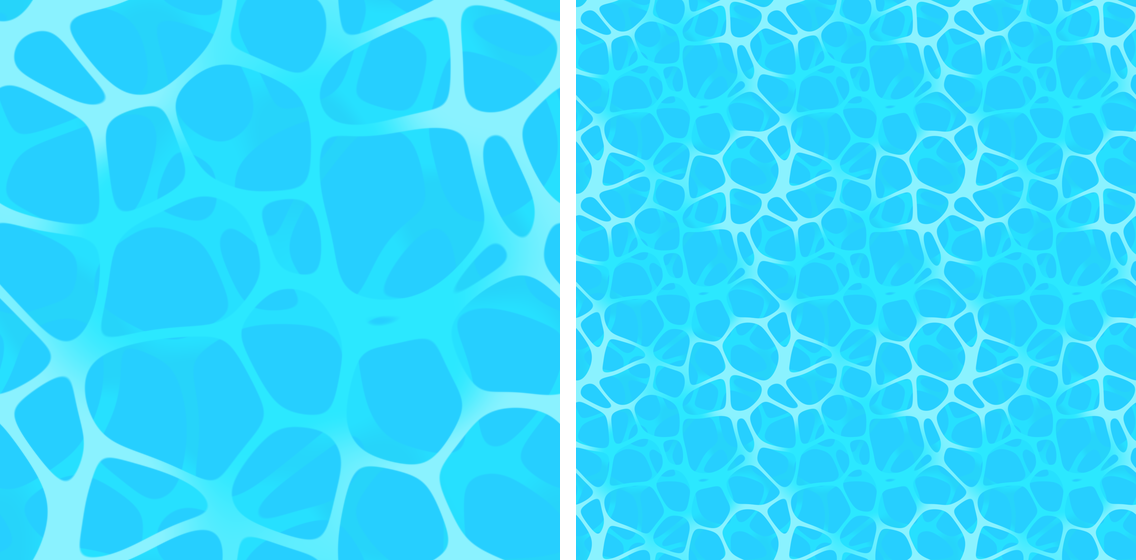
Left: one tile. Right: repeated 3 by 3.
Reproduce this texture procedurally as a Shadertoy shader.

```glsl
// Pool caustics: two layers of rounded, curved webs of light over flat blue water.
// Each web is the border of a weighted cellular pattern on a wrapping grid;
// layered sines bend the strands, vary their width and tint them.

const float TAU = 6.2831853;

// Site of a wrapped grid cell: xy = position inside the cell, z = weight.
vec3 cellSite(vec2 cell, float count, float seed) {
    vec2 c = mod(cell, count) + seed;
    vec3 h = vec3(dot(c, vec2(127.1, 311.7)),
                  dot(c, vec2(269.5, 183.3)),
                  dot(c, vec2(419.2, 371.9)));
    h = fract(sin(h) * 43758.5453);
    return vec3(0.08 + 0.84 * h.xy, 0.7 * h.z);
}

// Smooth periodic variation, roughly -1 to 1.
float waves(vec2 uv, float phase) {
    return 0.5 * sin(TAU * (uv.x + 2.0 * uv.y) + phase)
         + 0.3 * sin(TAU * (3.0 * uv.x - uv.y) + 2.3 * phase)
         + 0.2 * sin(TAU * (2.0 * uv.x + 3.0 * uv.y) + 4.1 * phase);
}

// Bends straight borders into soft curves.
vec2 bend(vec2 uv, float phase) {
    return uv + 0.016 * sin(TAU * 2.0 * uv.yx + vec2(phase, phase + 2.0))
              + 0.007 * sin(TAU * (3.0 * uv.yx + uv) + vec2(phase + 4.0, phase));
}

// Rounded distance to the nearest cell border, in grid cells.
float borderDistance(vec2 uv, float count, float seed) {
    vec2 p = uv * count;
    vec2 base = floor(p);
    vec2 nearest = vec2(0.0), nearestCell = vec2(0.0);
    float nearestPower = 1e3;

    // Find the owning site by weighted squared distance.
    for (int y = -2; y <= 2; y++)
    for (int x = -2; x <= 2; x++) {
        vec2 cell = base + vec2(x, y);
        vec3 site = cellSite(cell, count, seed);
        vec2 offset = cell + site.xy - p;
        float power = dot(offset, offset) - site.z;
        if (power < nearestPower) {
            nearestPower = power;
            nearest = offset;
            nearestCell = cell;
        }
    }

    // Blend the distances to all its borders, which rounds the corners.
    const float sharpness = 13.0;
    float sum = 1e-9;
    for (int y = -2; y <= 2; y++)
    for (int x = -2; x <= 2; x++) {
        vec2 cell = base + vec2(x, y);
        if (cell == nearestCell) continue;
        vec3 site = cellSite(cell, count, seed);
        vec2 offset = cell + site.xy - p;
        float gap = dot(offset, offset) - site.z - nearestPower;
        float border = 0.5 * gap / max(length(offset - nearest), 0.02);
        sum += exp(-sharpness * border);
    }
    return -log(sum) / sharpness;
}

// Coverage of a web of light with the given half width, in grid cells.
float web(vec2 uv, float count, float seed, float halfWidth) {
    float d = borderDistance(bend(uv, seed), count, seed);
    float width = halfWidth * (1.0 + 0.45 * waves(uv, seed + 1.0));
    float soft = count / iResolution.y;
    return 1.0 - smoothstep(width - soft, width + soft, d);
}

void mainImage(out vec4 fragColor, in vec2 fragCoord) {
    vec2 uv = fragCoord / iResolution.xy;
    vec3 color = vec3(0.15, 0.81, 1.0);

    // Deep web, fading almost into the water in places.
    float deepGlow = smoothstep(-0.45, 0.05, waves(uv, 5.0));
    vec3 deepLight = mix(vec3(0.15, 0.83, 0.98), vec3(0.15, 0.88, 1.0), deepGlow);
    color = mix(color, deepLight, web(uv, 5.0, 7.0, 0.06));

    // Surface web, cyan in the middle and pale towards the edges.
    float glow = cos(TAU * uv.x) + cos(TAU * uv.y) + 0.5 * waves(uv, 2.0);
    vec3 surfaceLight = mix(vec3(0.17, 0.91, 1.0), vec3(0.54, 0.95, 1.0),
                            smoothstep(-0.6, 0.6, glow));
    color = mix(color, surfaceLight, web(uv, 5.0, 23.0, 0.045));

    fragColor = vec4(color, 1.0);
}
```
